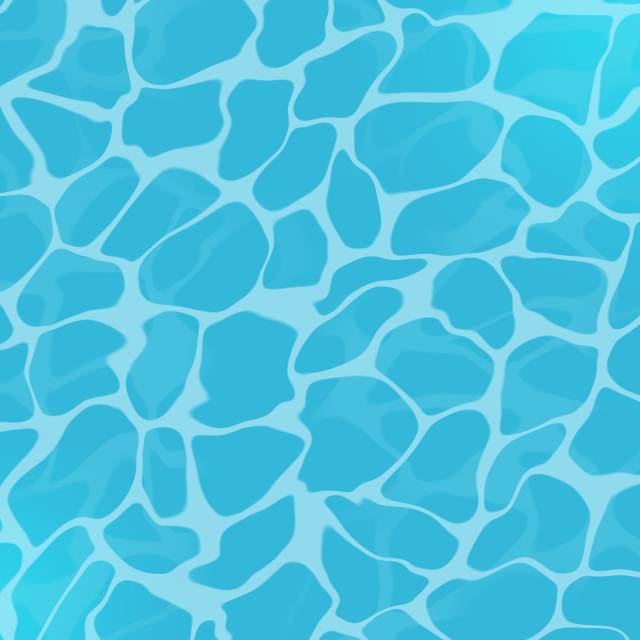
A Shadertoy shader for this texture:

```glsl
// Sunlit pool water: a bright web of caustic lines over a fainter, deeper web.

vec2 hash22(vec2 p) {
    vec3 q = fract(p.xyx * vec3(0.1031, 0.1030, 0.0973));
    q += dot(q, q.yzx + 33.33);
    return fract((q.xx + q.yz) * q.zy);
}

// Smooth two-channel value noise in 0..1
vec2 noise2(vec2 p) {
    vec2 i = floor(p), f = fract(p);
    f = f * f * (3.0 - 2.0 * f);
    vec2 low = mix(hash22(i), hash22(i + vec2(1, 0)), f.x);
    vec2 high = mix(hash22(i + vec2(0, 1)), hash22(i + vec2(1, 1)), f.x);
    return mix(low, high, f.y);
}

vec2 cellPoint(vec2 cell) {
    return cell + 0.5 + 0.84 * (hash22(cell) - 0.5);
}

// Distance to the cell borders, blended so that the corners become round
float webDistance(vec2 p, float sharpness) {
    vec2 home = floor(p), nearestCell = home, nearest = vec2(0.0);
    float best = 1e3;
    for (int y = -1; y <= 1; y++)
    for (int x = -1; x <= 1; x++) {
        vec2 cell = home + vec2(x, y);
        vec2 r = cellPoint(cell) - p;
        if (dot(r, r) < best) {
            best = dot(r, r);
            nearest = r;
            nearestCell = cell;
        }
    }
    float sum = 0.0;
    for (int y = -2; y <= 2; y++)
    for (int x = -2; x <= 2; x++) {
        if (x == 0 && y == 0) continue;
        vec2 r = cellPoint(nearestCell + vec2(x, y)) - p;
        float border = dot(0.5 * (nearest + r), normalize(r - nearest));
        sum += exp(-sharpness * border);
    }
    return -log(sum) / sharpness;
}

// Bends the straight borders into flowing curves
vec2 ripple(vec2 p) {
    p += 0.62 * (noise2(p * 1.3 + 7.0) - 0.5);
    return p + 0.20 * (noise2(p * 2.9 + 31.0) - 0.5);
}

float web(vec2 p, float width, float sharpness, float blur) {
    float w = width * (0.45 + 1.1 * noise2(p * 1.7 + 53.0).x);
    return 1.0 - smoothstep(w - blur, w + blur, webDistance(ripple(p), sharpness));
}

void mainImage(out vec4 fragColor, in vec2 fragCoord) {
    vec2 uv = fragCoord / iResolution.xy;
    vec2 p = fragCoord / iResolution.y;

    // Water with a glow in two opposite corners
    vec3 water = vec3(0.200, 0.722, 0.855);
    float glow = smoothstep(0.48, 0.0, distance(uv, vec2(1.0, 1.0)));
    glow += 0.85 * smoothstep(0.30, 0.0, distance(uv, vec2(0.0, 0.05)));
    vec3 color = mix(water, vec3(0.17, 0.84, 0.93), glow);

    // Deep web, fading in and out in patches
    vec2 grid = vec2(6.6, 7.6);
    vec2 slant = vec2(p.x, p.y - 0.18 * p.x);
    float patches = smoothstep(0.22, 0.60, noise2(p * 5.0 + 11.0).y);
    float deep = web(slant * grid * 0.92 + 20.4, 0.060, 11.0, 0.018);
    color = mix(color, vec3(0.52, 0.87, 0.93), 0.22 * deep * patches);

    // Surface web
    float surface = web(slant * grid + 3.7, 0.036, 13.0, 0.013);
    vec3 light = mix(vec3(0.57, 0.86, 0.93), vec3(0.54, 0.91, 0.97), glow);
    color = mix(color, light, 0.97 * surface);

    fragColor = vec4(color, 1.0);
}
```
